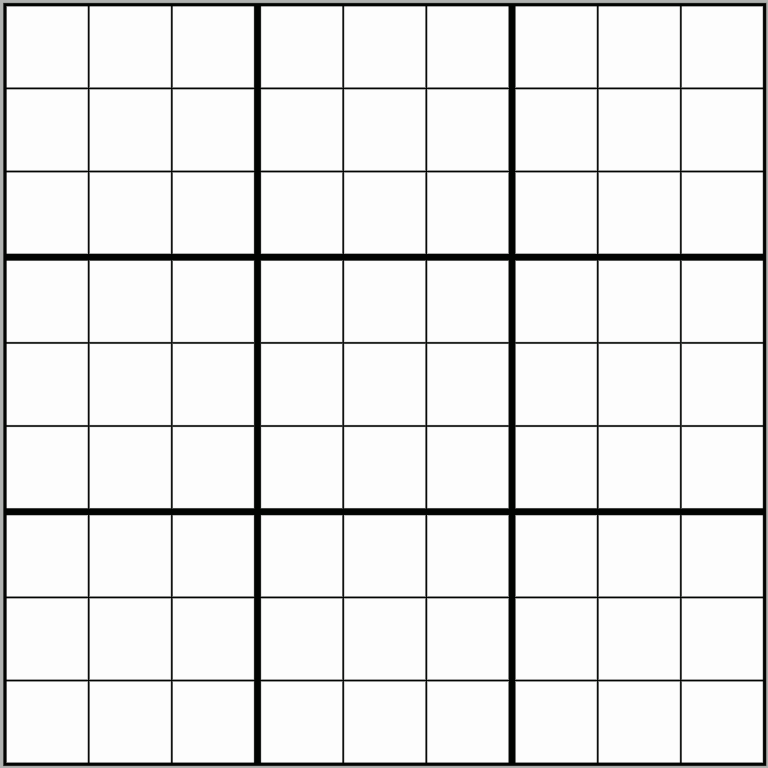
Write a Shadertoy shader that draws this pattern.

```glsl
// Draws a square 9 by 9 ruled grid, grouped by heavy lines into 3 by 3 blocks.

// Layout, in units of the canvas
const vec2  CENTER       = vec2(0.5010, 0.4994);
const float BLOCK_PERIOD = 0.3314;   // spacing of the heavy lines
const float THIN_OFFSET  = 0.0541;   // thin lines from a block's center
const float FRAME_HALF   = 0.4945;   // frame line from the grid's center

// Line widths
const float THIN_WIDTH  = 0.0023;
const float HEAVY_WIDTH = 0.0091;
const float FRAME_WIDTH = 0.0043;
const float SOFTNESS    = 0.0011;    // least half-width of a soft edge

// Colors
const vec3 PAPER  = vec3(0.992);
const vec3 INK    = vec3(0.008, 0.014, 0.008);
const vec3 MARGIN = vec3(0.69, 0.70, 0.69);

// Ink coverage of a line, given the distance to its center
float lineCoverage(float dist, float width, float edge) {
    return 1.0 - smoothstep(-edge, edge, dist - 0.5 * width);
}

float nearest(vec2 d) {
    return min(d.x, d.y);
}

void mainImage(out vec4 fragColor, in vec2 fragCoord) {
    vec2 p = fragCoord / iResolution.xy - CENTER;
    float edge = max(SOFTNESS, 0.55 / min(iResolution.x, iResolution.y));

    // Fold the plane into one block; the outer blocks end at the frame
    vec2 block = clamp(round(p / BLOCK_PERIOD), -1.0, 1.0);
    vec2 local = p - block * BLOCK_PERIOD;

    // Distances to each kind of line
    float thinDist  = nearest(abs(abs(local) - THIN_OFFSET));
    float heavyDist = nearest(abs(abs(p) - 0.5 * BLOCK_PERIOD));
    float boxDist   = max(abs(p.x), abs(p.y)) - FRAME_HALF;

    // Ruling, kept inside the frame
    float ruling = max(lineCoverage(thinDist, THIN_WIDTH, edge),
                       lineCoverage(heavyDist, HEAVY_WIDTH, edge));
    vec3 color = mix(PAPER, INK, ruling);

    // Margin, then the frame over their border
    color = mix(color, MARGIN, smoothstep(-edge, edge, boxDist));
    color = mix(color, INK, lineCoverage(abs(boxDist), FRAME_WIDTH, edge));

    fragColor = vec4(color, 1.0);
}
```
